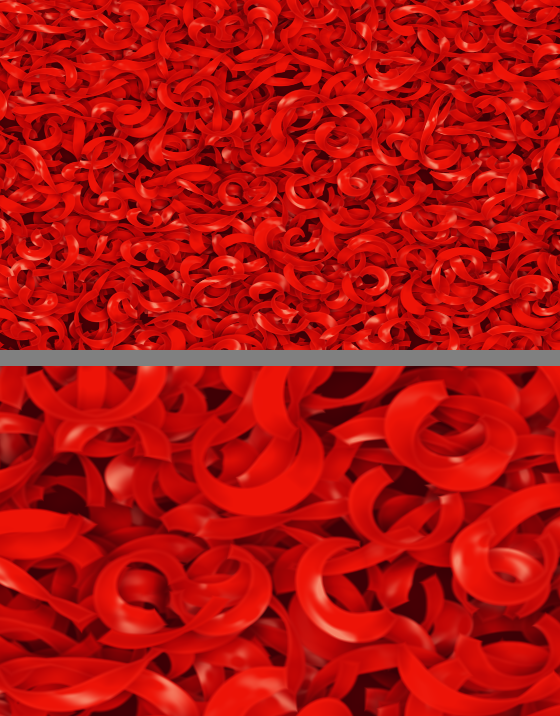
Top, the full canvas; bottom, a detail of the centre.
This texture is drawn by a WebGL 1 fragment shader. Its source:

```glsl
precision highp float;
// A dense tangle of glossy, curled red plastic ribbons.
uniform vec2 u_resolution;

const int LAYERS = 16;
const float CELL = 0.15;          // one ribbon per cell and layer
const float FORESHORTEN = 1.15;   // flattens the pile vertically
const float HALF_WIDTH = 0.0195;
const vec2 HALF_LENGTH = vec2(0.065, 0.125);
const vec2 CURL_RADIUS = vec2(0.036, 0.15);
const float SHADOW_REACH = 0.03;
const float SHADOW_DEPTH = 0.32;
const float FLOOR_LIGHT = 0.55;   // light left on the lowest layer
const float SOFTNESS = 0.0026;    // blur of the ribbon edges
const float LEVEL_BIAS = 0.4;     // how strongly ribbons lie sideways
const vec3 DEEP_RED = vec3(0.22, 0.0, 0.02);
const vec3 MID_RED = vec3(0.72, 0.014, 0.02);
const vec3 LIT_RED = vec3(0.93, 0.073, 0.028);
const vec3 GLINT = vec3(0.97, 0.6, 0.48);

vec4 hash4(vec2 p) {
  vec4 q = fract(vec4(p.xyxy) * vec4(0.1031, 0.1030, 0.0973, 0.1099));
  q += dot(q, q.wzxy + 33.33);
  return fract((q.xxyz + q.yzzw) * q.zywx);
}

float noise(vec2 p) {
  vec2 i = floor(p);
  vec2 f = fract(p);
  f = f * f * (3.0 - 2.0 * f);
  float low = mix(hash4(i).x, hash4(i + vec2(1.0, 0.0)).x, f.x);
  float high = mix(hash4(i + vec2(0.0, 1.0)).x, hash4(i + 1.0).x, f.x);
  return mix(low, high, f.y);
}

// Lays one ribbon over the surface; surface = (tone, gloss).
vec2 layRibbon(vec2 surface, vec2 p, vec2 id, vec4 place, float light, float blur) {
  vec4 form = hash4(id + 71.7);
  vec4 finish = hash4(id + 153.3);

  // Bend the plane so that x runs along the ribbon and y across it.
  float turn = 6.2832 * place.z;
  turn -= LEVEL_BIAS * sin(2.0 * turn);
  float c = cos(turn);
  float s = sin(turn);
  vec2 v = mat2(c, -s, s, c) * p;
  float radius = mix(CURL_RADIUS.x, CURL_RADIUS.y, form.x * form.x);
  v.y = v.y * mix(1.0, 1.45, form.y) + radius;
  float along = atan(v.x, v.y + 1e-6) * radius;
  float across = length(v) - radius;
  across -= 0.13 * radius * sin(along * 26.0 + 6.2832 * place.w);

  // Twisting narrows the strip where it is seen edge-on; tips sink away.
  float halfLength = min(mix(HALF_LENGTH.x, HALF_LENGTH.y, form.z), 2.5 * radius);
  float tip = smoothstep(0.0, 0.035, halfLength - abs(along));
  float twist = along * mix(20.0, 46.0, finish.x) + 6.2832 * form.w;
  float halfWidth = HALF_WIDTH * mix(0.25, 1.0, abs(cos(0.5 * twist)));
  halfWidth *= mix(0.75, 1.1, finish.y) * mix(0.7, 1.0, tip);
  float edge = max(abs(across) - halfWidth, abs(along) - halfLength);

  // Contact shadow on whatever lies below.
  float shade = 1.0 - smoothstep(-0.005, SHADOW_REACH, edge);
  surface *= 1.0 - SHADOW_DEPTH * shade;
  float cover = 1.0 - smoothstep(-blur, blur, edge);
  if (cover > 0.0) {
    float side = across / halfWidth;
    float grain = noise(vec2(along * 60.0, across * 95.0) + id * 3.7);
    float tone = 0.9 + 0.22 * sin(twist + 1.2) + 0.26 * side * (finish.z - 0.5);
    tone += 0.2 * (grain - 0.5);
    tone *= mix(0.78, 1.0, tip);

    // Thin bright rim, and patchy glints where the strip faces the light.
    float rim = smoothstep(-0.006, -0.001, edge);
    tone += 0.08 * rim;
    float facing = pow(max(0.0, cos(twist - 0.5 + 0.7 * side)), 8.0);
    float gloss = facing * smoothstep(0.25, 0.8, grain) * smoothstep(0.25, 0.75, finish.w);
    gloss += 0.07 * rim * finish.w;
    surface = mix(surface, vec2(min(tone, 1.06), gloss) * light, cover);
  }
  return surface;
}

vec3 plasticColor(vec2 surface) {
  float tone = clamp(surface.x, 0.0, 1.0);
  vec3 red = mix(DEEP_RED, MID_RED, min(2.0 * tone, 1.0));
  red = mix(red, LIT_RED, max(2.0 * tone - 1.0, 0.0));
  return mix(red, GLINT, clamp(surface.y, 0.0, 0.85));
}

void main() {
  vec2 p = gl_FragCoord.xy / u_resolution.y;
  p.y *= FORESHORTEN;
  float blur = max(SOFTNESS, 0.8 / u_resolution.y);
  vec2 surface = vec2(0.1, 0.0);

  // Stack the layers from the bottom up, each on its own shifted grid.
  for (int layer = 0; layer < LAYERS; layer++) {
    float level = float(layer);
    float light = mix(FLOOR_LIGHT, 1.0, sqrt(level / float(LAYERS - 1)));
    vec2 shift = hash4(vec2(level, 9.0)).xy;
    vec2 grid = p / CELL + shift;
    vec2 base = floor(grid);
    for (int y = -1; y <= 1; y++) {
      for (int x = -1; x <= 1; x++) {
        vec2 cell = base + vec2(float(x), float(y));
        vec2 id = cell + vec2(37.0, 59.0) * (level + 1.0);
        vec4 place = hash4(id);
        vec2 local = (grid - cell - place.xy) * CELL;
        surface = layRibbon(surface, local, id, place, light, blur);
      }
    }
  }
  gl_FragColor = vec4(plasticColor(surface), 1.0);
}
```
